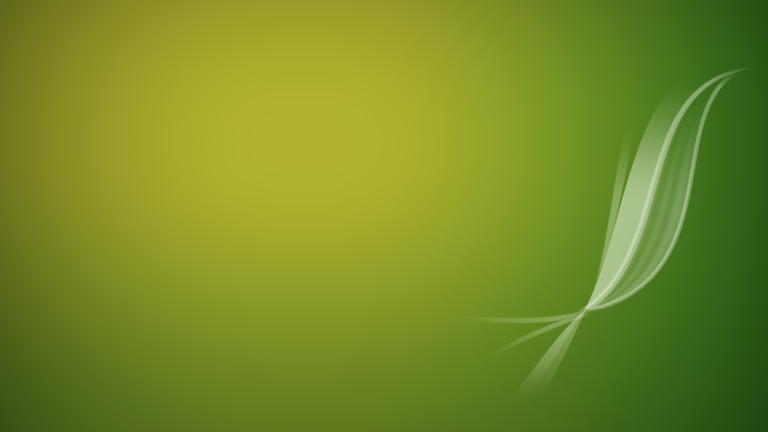
Reproduce this background procedurally as a WebGL 2 fragment shader.

```glsl
#version 300 es
precision highp float;
// An olive and green backdrop with an off-centre glow and a soft vignette,
// crossed by translucent veils. Each veil fills the span between two cubic
// Bezier curves, which are solved by bisection for the current height.

uniform vec2 u_resolution;
out vec4 fragColor;

vec2 bezier(vec2 a, vec2 b, vec2 c, vec2 d, float t) {
    float s = 1.0 - t;
    return s * s * s * a + 3.0 * s * s * t * b + 3.0 * s * t * t * c + t * t * t * d;
}

// Returns x and the slope dx/dy where a rising curve reaches height y.
vec2 curveAt(vec2 a, vec2 b, vec2 c, vec2 d, float y) {
    float low = 0.0, high = 1.0;
    for (int i = 0; i < 14; i++) {
        float middle = 0.5 * (low + high);
        if (bezier(a, b, c, d, middle).y < y) low = middle;
        else high = middle;
    }
    float t = 0.5 * (low + high), s = 1.0 - t;
    vec2 tangent = s * s * (b - a) + 2.0 * s * t * (c - b) + t * t * (d - c);
    return vec2(bezier(a, b, c, d, t).x, tangent.x / max(tangent.y, 0.001));
}

float between(float x, float left, float right) {
    return smoothstep(-0.002, 0.002, x - left) * smoothstep(-0.002, 0.002, right - x);
}

// Soft line, with the horizontal offset corrected for the slope.
float stroke(float x, vec2 curve, float width) {
    float dist = abs(x - curve.x) / sqrt(1.0 + curve.y * curve.y);
    return 1.0 - smoothstep(width * 0.4, width, dist);
}

float falling(float start, float end, float v) {
    return 1.0 - smoothstep(start, end, v);
}

vec3 backdrop(vec2 p) {
    vec2 q = p - vec2(0.66, 0.676);
    float greenness = 1.0 - (1.0 - smoothstep(0.75, 1.9, p.x))
                          * (1.0 - 0.45 * falling(0.0, 0.65, p.y));
    greenness += 0.3 * pow(max(-q.x, 0.0), 2.0);
    float side = q.x < 0.0 ? 0.73 * q.x * q.x : 0.2 * pow(q.x, 4.0);
    float rise = q.y * q.y * (q.y > 0.0 ? 1.33 : 0.5);
    vec3 color = mix(vec3(0.70, 0.70, 0.18), vec3(0.23, 0.50, 0.12), min(greenness, 1.0));
    return color * (1.0 - side) * (1.0 - rise);
}

// Two sheets that rise from the knot, with a bright ridge and rim.
float upperVeil(vec2 p) {
    vec2 knot = vec2(1.35, 0.278);
    vec2 left = curveAt(knot, vec2(1.435, 0.421), vec2(1.458, 0.769), vec2(1.597, 0.819), p.y);
    vec2 ridge = curveAt(knot, vec2(1.57, 0.421), vec2(1.458, 0.815), vec2(1.748, 0.843), p.y);
    vec2 rim = curveAt(knot, vec2(1.70, 0.352), vec2(1.528, 0.745), vec2(1.713, 0.838), p.y);

    float s = clamp((p.x - ridge.x) / max(rim.x - ridge.x, 0.002), 0.0, 1.0);
    float bright = between(p.x, left.x, ridge.x) * 0.58 * falling(0.52, 0.83, p.y);
    float streaks = 0.20 + 0.05 * sin(s * 19.0) + 0.2 * s * s * s;
    float sheer = between(p.x, ridge.x, rim.x) * streaks * falling(0.5, 0.8, p.y);

    float tip = smoothstep(1.5, 1.75, p.x);
    float ridgeLine = stroke(p.x, ridge, mix(0.011, 0.004, tip))
                    * 0.42 * falling(1.62, 1.76, p.x) * falling(0.838, 0.846, p.y);
    float rimLine = stroke(p.x, rim, 0.007) * 0.36 * falling(0.79, 0.837, p.y);
    float clear = (1.0 - bright) * (1.0 - sheer) * (1.0 - ridgeLine) * (1.0 - rimLine);
    return (1.0 - clear) * smoothstep(0.275, 0.29, p.y);
}

// Narrow feather to the left of the main veil.
float feather(vec2 p) {
    vec2 root = vec2(1.366, 0.306);
    float left = curveAt(root, vec2(1.417, 0.456), vec2(1.42, 0.63), vec2(1.458, 0.722), p.y).x;
    float right = curveAt(root, vec2(1.43, 0.456), vec2(1.45, 0.63), vec2(1.475, 0.722), p.y).x;
    return between(p.x, left, right) * 0.34
         * smoothstep(0.306, 0.40, p.y) * falling(0.5, 0.72, p.y);
}

// Tail that opens and dissolves below the knot.
float tail(vec2 p) {
    vec2 knot = vec2(1.358, 0.285);
    float left = curveAt(vec2(1.16, 0.05), vec2(1.25, 0.16), vec2(1.29, 0.23), knot, p.y).x;
    float right = curveAt(vec2(1.23, 0.05), vec2(1.30, 0.15), vec2(1.325, 0.22), knot, p.y).x;
    float s = (p.x - left) / max(right - left, 0.002);
    return between(p.x, left, right) * (0.42 - 0.14 * smoothstep(0.55, 0.65, s))
         * smoothstep(0.06, 0.25, p.y) * falling(0.28, 0.29, p.y);
}

// Thin wisps to the left of the knot, solved with the axes swapped.
float wisps(vec2 p) {
    vec2 flat_ = curveAt(vec2(0.265, 1.02), vec2(0.262, 1.15), vec2(0.245, 1.25), vec2(0.28, 1.37), p.x);
    vec2 slant = curveAt(vec2(0.16, 1.11), vec2(0.205, 1.18), vec2(0.24, 1.26), vec2(0.275, 1.36), p.x);
    float upper = stroke(p.y, flat_, 0.008) * 0.3 * smoothstep(1.02, 1.32, p.x);
    float lower = stroke(p.y, slant, 0.008) * 0.3 * smoothstep(1.11, 1.30, p.x);
    return max(upper, lower) * falling(1.34, 1.37, p.x);
}

void main() {
    vec2 p = gl_FragCoord.xy / u_resolution.y;
    float clear = (1.0 - upperVeil(p)) * (1.0 - feather(p)) * (1.0 - tail(p)) * (1.0 - wisps(p));
    fragColor = vec4(mix(backdrop(p), vec3(0.91, 0.95, 0.86), 1.0 - clear), 1.0);
}
```
